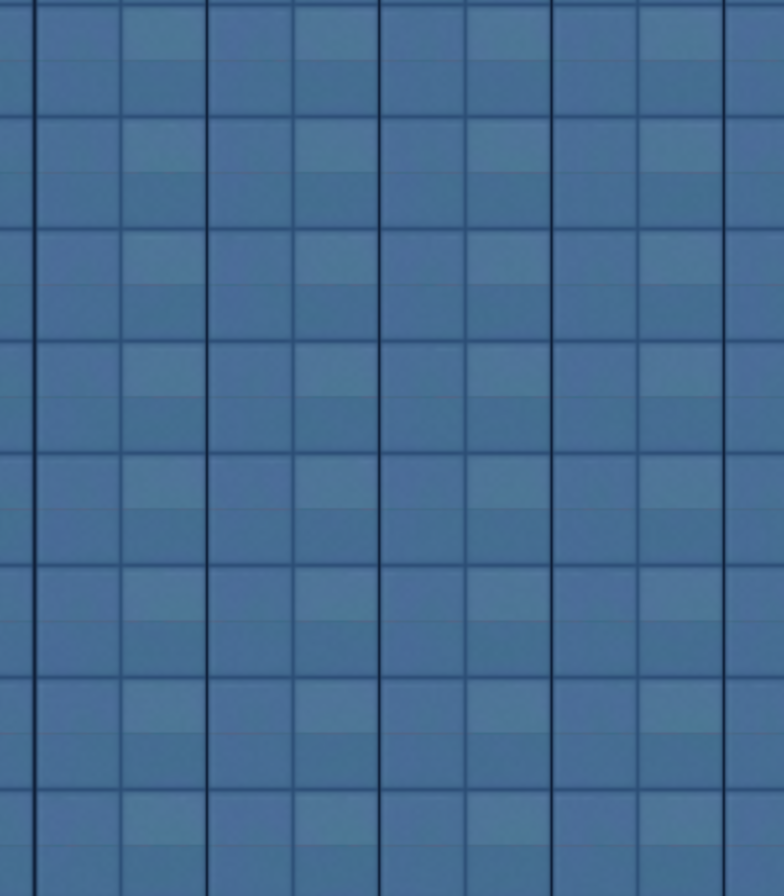
Reproduce this pattern procedurally as a WebGL 1 fragment shader.

```glsl
precision highp float;

uniform vec2 u_resolution;

float hash(vec2 p) {
  return fract(sin(dot(p, vec2(127.1, 311.7))) * 43758.5453);
}

float noise(vec2 p) {
  vec2 i = floor(p);
  vec2 f = fract(p);
  f = f * f * (3.0 - 2.0 * f);
  return mix(mix(hash(i), hash(i + vec2(1.0, 0.0)), f.x),
             mix(hash(i + vec2(0.0, 1.0)), hash(i + 1.0), f.x), f.y);
}

// Signed distance to the nearest whole number
float toNearest(float x) {
  return fract(x + 0.5) - 0.5;
}

// Stripe with a bell-shaped profile
float softStripe(float d, float width) {
  return exp(-d * d / (width * width));
}

void main() {
  vec2 uv = gl_FragCoord.xy / u_resolution;
  vec2 repeats = vec2(4.55, 7.99);
  vec2 grid = vec2(uv.x, 1.0 - uv.y) * repeats - vec2(0.201, 0.042);
  vec2 cell = fract(grid);
  vec2 pixel = repeats / u_resolution;

  // Signed distances to the joints, in cell units
  float mullion = toNearest(grid.x);
  float divider = cell.x - 0.5;
  float ledge = toNearest(grid.y);
  float seam = cell.y - 0.5;

  // Four panes per cell, the upper right one lightest; the cut left edge stays plain
  float right = smoothstep(-0.015, 0.015, divider) * step(0.0, grid.x);
  float upper = 1.0 - smoothstep(-0.015, 0.015, seam);
  vec3 color = mix(vec3(0.276, 0.427, 0.580), vec3(0.286, 0.435, 0.586), upper);
  color = mix(color, vec3(0.272, 0.425, 0.574), right * (1.0 - upper));
  color = mix(color, vec3(0.306, 0.460, 0.594), right * upper);

  // Cloudy teal and violet tint, shared by all cells, with a little local drift
  float tint = noise(cell * vec2(7.0, 5.0) + 3.0) - 0.5;
  float drift = noise(grid * vec2(5.0, 4.0) + 40.0) - 0.5;
  float grain = noise(uv * vec2(150.0, 170.0)) - 0.5;
  color += vec3(-0.014, 0.014, -0.020) * (tint + 0.7 * drift);
  color += 0.010 * grain;

  // Fine seam, broken into reddish and teal lengths
  float seamTint = noise(vec2(grid.x * 14.0, floor(grid.y) * 3.0));
  vec3 seamColor = mix(vec3(0.23, 0.42, 0.53), vec3(0.33, 0.39, 0.52), seamTint);
  color = mix(color, seamColor, 0.75 * softStripe(seam, 0.010 + 0.3 * pixel.y));

  // Uneven pale bevels beside the joints
  color += 0.022 * seamTint * softStripe(ledge - 0.075, 0.018);
  color += 0.018 * softStripe(mullion - 0.035, 0.014);

  // Shaded horizontal ledges and thin vertical dividers, all blurred
  color = mix(color, vec3(0.22, 0.36, 0.52), 0.40 * softStripe(ledge, 0.055));
  color = mix(color, vec3(0.160, 0.290, 0.450), 0.80 * softStripe(ledge, 0.022));
  color = mix(color, vec3(0.22, 0.36, 0.51), 0.30 * softStripe(divider, 0.030));
  color = mix(color, vec3(0.165, 0.300, 0.455), 0.80 * softStripe(divider, 0.013));

  // Dark mullions in a soft shadow, the leftmost one heavier
  float heavy = 1.0 - step(0.5, grid.x);
  color = mix(color, vec3(0.18, 0.30, 0.44), 0.55 * softStripe(mullion, 0.022));
  color = mix(color, vec3(0.050, 0.115, 0.215),
              0.95 * softStripe(mullion, 0.009 + 0.004 * heavy));

  gl_FragColor = vec4(color, 1.0);
}
```
